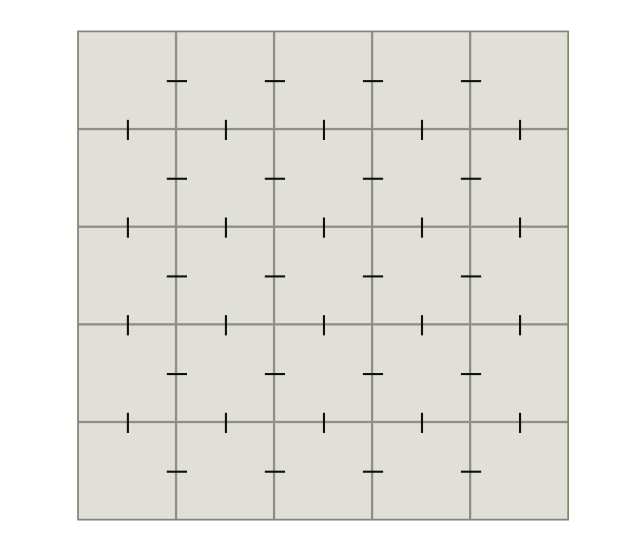
This pattern is drawn by a WebGL 1 fragment shader. Its source:

```glsl
precision highp float;

uniform vec2 u_resolution;

// Lengths are fractions of the canvas height
const float CELLS = 5.0;
const vec2 CELL_SIZE = vec2(0.1776, 0.1769);
const vec2 GRID_ORIGIN = vec2(0.1413, 0.0586);
const vec2 TICK_SHIFT = vec2(0.0016, -0.0016);
const float LINE_HALF = 0.0021;
const float BORDER_HALF = 0.0016;
const float TICK_HALF = 0.0019;
const float TICK_REACH = 0.0183;

const vec3 PAPER = vec3(1.0);
const vec3 TILE = vec3(0.88, 0.88, 0.85);
const vec3 LINE = vec3(0.56, 0.56, 0.52);
const vec3 BORDER = vec3(0.52, 0.52, 0.46);
const vec3 INK = vec3(0.06);

float boxDistance(vec2 p, vec2 halfSize) {
  vec2 d = abs(p) - halfSize;
  return length(max(d, 0.0)) + min(max(d.x, d.y), 0.0);
}

float coverage(float dist, float pixel) {
  return clamp(0.5 - dist / pixel, 0.0, 1.0);
}

// Offset to the nearest of the evenly spaced marks first..last
vec2 offsetToMark(vec2 p, vec2 first, vec2 last) {
  vec2 index = clamp(floor(p / CELL_SIZE - first + 0.5) + first, first, last);
  return p - index * CELL_SIZE;
}

// Short strokes crossing the middle of every shared cell edge
float tickDistance(vec2 p) {
  vec2 onColumns = offsetToMark(p, vec2(1.0, 0.5), vec2(CELLS - 1.0, CELLS - 0.5));
  vec2 onRows = offsetToMark(p, vec2(0.5, 1.0), vec2(CELLS - 0.5, CELLS - 1.0));
  return min(boxDistance(onColumns, vec2(TICK_REACH, TICK_HALF)),
             boxDistance(onRows, vec2(TICK_HALF, TICK_REACH)));
}

void main() {
  float pixel = 1.0 / u_resolution.y;
  vec2 p = gl_FragCoord.xy * pixel - GRID_ORIGIN;
  vec2 halfGrid = 0.5 * CELLS * CELL_SIZE;

  // Tiled area
  float panel = boxDistance(p - halfGrid, halfGrid);
  float inside = coverage(panel, pixel);
  vec3 color = mix(PAPER, TILE, inside);

  // Inner lines and outer border
  vec2 toLine = abs(offsetToMark(p, vec2(1.0), vec2(CELLS - 1.0)));
  float line = coverage(min(toLine.x, toLine.y) - LINE_HALF, pixel);
  color = mix(color, LINE, line * inside);
  color = mix(color, BORDER, coverage(abs(panel) - BORDER_HALF, pixel));

  // Edge ticks
  color = mix(color, INK, coverage(tickDistance(p - TICK_SHIFT), pixel));

  gl_FragColor = vec4(color, 1.0);
}
```
